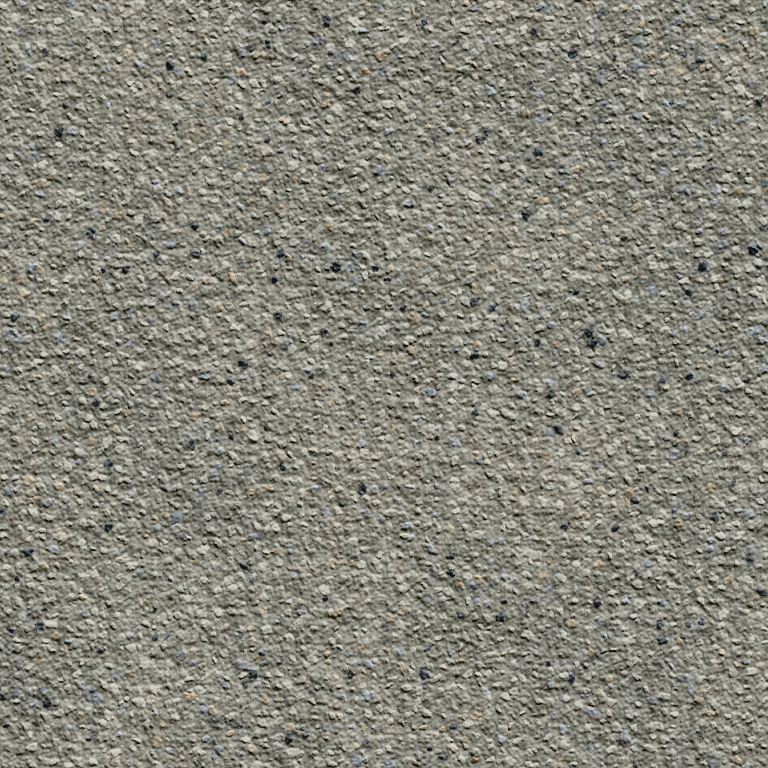
This texture is drawn by a Shadertoy shader. Its source:

```glsl
// Rough weathered concrete: angular chips and fine grit form a height field,
// lit from above by comparing the height at two nearby points. Relief, cavities
// and chip shades add up to one tone, which is then mapped to warm grey.

const float TAU = 6.2831853;
const vec2 LIGHT_STEP = vec2(0.0008, 0.0024);   // short step towards the light
const vec3 WARM_GREY = vec3(0.005, 0.0, -0.043);
const vec3 SLATE = vec3(-0.025, 0.0, 0.055);
const vec3 RUST = vec3(0.045, 0.005, -0.04);

vec3 hash3(vec2 cell) {
    vec3 q = fract(cell.xyx * vec3(0.1031, 0.1030, 0.0973));
    q += dot(q, q.yxz + 33.33);
    return fract((q.xxy + q.yzz) * q.zyx);
}

float cornerSlope(vec2 cell, vec2 offset) {
    float angle = TAU * hash3(cell).x;
    return dot(vec2(cos(angle), sin(angle)), offset);
}

// Gradient noise, centred on zero
float gradientNoise(vec2 p) {
    vec2 i = floor(p), f = fract(p);
    vec2 u = f * f * f * (f * (f * 6.0 - 15.0) + 10.0);
    vec2 e = vec2(1.0, 0.0);
    float low = mix(cornerSlope(i, f), cornerSlope(i + e.xy, f - e.xy), u.x);
    float high = mix(cornerSlope(i + e.yx, f - e.yx), cornerSlope(i + e.xx, f - e.xx), u.x);
    return mix(low, high, u.y);
}

// Six-sided distance of a chip, turned and slightly flattened
float chipDistance(vec2 q, float angle, float stretch) {
    float c = cos(angle), s = sin(angle);
    q = abs(vec2(c * q.x + s * q.y, c * q.y - s * q.x));
    q *= vec2(1.0 / stretch, stretch);
    return max(q.x, 0.5 * q.x + 0.866 * q.y);
}

// Scattered chips: x = height, y = random shade of the top chip, z = coverage
vec3 chips(vec2 p, float seed) {
    vec2 base = floor(p);
    vec3 top = vec3(0.0, 0.5, 0.0);
    for (int y = -1; y <= 1; y++)
    for (int x = -1; x <= 1; x++) {
        vec2 cell = base + vec2(x, y);
        vec3 place = hash3(cell + seed);
        vec3 form = hash3(cell + seed + 57.0);
        vec2 centre = cell + mix(vec2(0.15), vec2(0.85), place.xy);
        float radius = mix(0.24, 0.54, form.x * form.x);
        float d = chipDistance(p - centre, (form.y - 0.5) * 2.4, mix(1.0, 1.3, form.z));
        float dome = 1.0 - smoothstep(0.4 * radius, radius, d);
        float height = dome * mix(0.4, 1.0, form.z);
        if (height > top.x) top = vec3(height, place.z, smoothstep(0.1, 0.6, dome));
    }
    return top;
}

// Small bends that make the chip outlines ragged
vec2 ragged(vec2 p) {
    return p + 0.0035 * vec2(gradientNoise(p * 110.0), gradientNoise(p * 110.0 + 71.0));
}

float surfaceHeight(vec2 p, float coarseChips) {
    float grit = 0.8 * gradientNoise(p * 45.0 + 3.0)
               + 0.7 * gradientNoise(p * 95.0 + 19.0)
               + 0.5 * gradientNoise(p * 190.0 + 37.0);
    return 0.8 * coarseChips + 0.35 * chips(p * 118.0, 211.0).x + grit;
}

// Tone in standard deviations to lightness, with a longer dark tail
float toneToLightness(float tone) {
    tone = clamp(tone, -2.6, 2.4);
    return 0.56 + 0.145 * tone - 0.015 * tone * tone;
}

void mainImage(out vec4 fragColor, in vec2 fragCoord) {
    vec2 p = fragCoord / iResolution.y;
    const float chipScale = 62.0;

    // Relief from the height here and one step towards the light
    vec3 chip = chips(ragged(p) * chipScale, 11.0);
    vec2 lit = p + LIGHT_STEP;
    float height = surfaceHeight(p, chip.x);
    float litHeight = surfaceHeight(lit, chips(ragged(lit) * chipScale, 11.0).x);
    float relief = height - litHeight;

    // Chip kinds picked by their random shade
    float shade = chip.y, cover = chip.z;
    float pebble = cover * smoothstep(0.955, 0.965, shade);
    float slate = cover * smoothstep(0.85, 0.87, shade);
    float rust = cover * (1.0 - smoothstep(0.07, 0.09, shade));
    float pale = cover * smoothstep(0.62, 0.66, shade) * (1.0 - smoothstep(0.83, 0.85, shade));

    // Tone: lit slopes, dark cavities, chip shades and broad stains
    float stain = gradientNoise(p * 4.0 + 5.0);
    float tone = 2.8 * relief + 0.9 * (height - 0.345);
    tone += 0.35 * stain + 0.4 * gradientNoise(p * 14.0 + 23.0);
    tone += 0.75 * pale - 0.3 * slate - 0.15 * rust - 1.8 * pebble;

    // Colour: warm grey with slate-blue and rusty chips
    vec3 color = toneToLightness(tone) + WARM_GREY;
    color += SLATE * slate + RUST * rust;
    color += RUST * (0.25 * stain + 0.35 * gradientNoise(p * 38.0 + 91.0));
    fragColor = vec4(clamp(color, 0.0, 1.0), 1.0);
}
```
